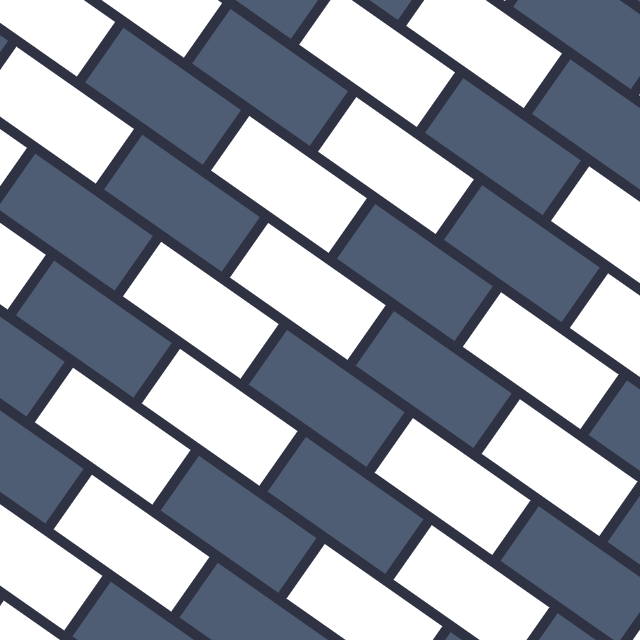
A WebGL 2 fragment shader for this pattern:

```glsl
#version 300 es
precision highp float;
// Slanted running-bond brick wall: rows are rotated clockwise and each is
// shifted by half a brick. White and slate bricks alternate along a row,
// and every brick is a box distance function over dark mortar.

uniform vec2 u_resolution;
out vec4 fragColor;

const vec3 MORTAR = vec3(0.180, 0.196, 0.260);
const vec3 SLATE  = vec3(0.310, 0.365, 0.455);
const vec3 WHITE  = vec3(1.0);

const vec2  CELL    = vec2(0.2401, 0.12005);  // brick plus its joint
const float JOINT   = 0.0159;                 // mortar width
const float TILT    = radians(35.0);
const vec2  ANCHOR  = vec2(0.4515, 0.7119);   // centre of one white brick

// Coordinates along a row (x) and down across the rows (y).
vec2 toWall(vec2 p, float angle) {
    float c = cos(angle), s = sin(angle);
    return vec2(c * p.x - s * p.y, -s * p.x - c * p.y);
}

float boxDistance(vec2 p, vec2 halfSize) {
    vec2 d = abs(p) - halfSize;
    return length(max(d, 0.0)) + min(max(d.x, d.y), 0.0);
}

// Coverage of a shape over one pixel.
float fillMask(float dist, float pixel) {
    return clamp(0.5 - dist / pixel, 0.0, 1.0);
}

vec3 brickWall(vec2 wall, vec2 cell, float joint, float pixel) {
    // Find the row, then the brick in that half-shifted row
    vec2 grid = wall / cell;
    float row = floor(grid.y + 0.5);
    grid.x -= 0.5 * row;
    float column = floor(grid.x + 0.5);
    vec2 local = (grid - vec2(column, row)) * cell;

    // Alternate along rows; the order flips every two rows
    float parity = mod(column + floor(0.5 * row), 2.0);
    vec3 brick = mix(WHITE, SLATE, step(0.5, parity));

    float dist = boxDistance(local, 0.5 * (cell - joint));
    return mix(MORTAR, brick, fillMask(dist, pixel));
}

void main() {
    float pixel = 1.0 / u_resolution.y;
    vec2 uv = gl_FragCoord.xy * pixel;
    vec2 wall = toWall(uv - ANCHOR, TILT);
    fragColor = vec4(brickWall(wall, CELL, JOINT, pixel), 1.0);
}
```
